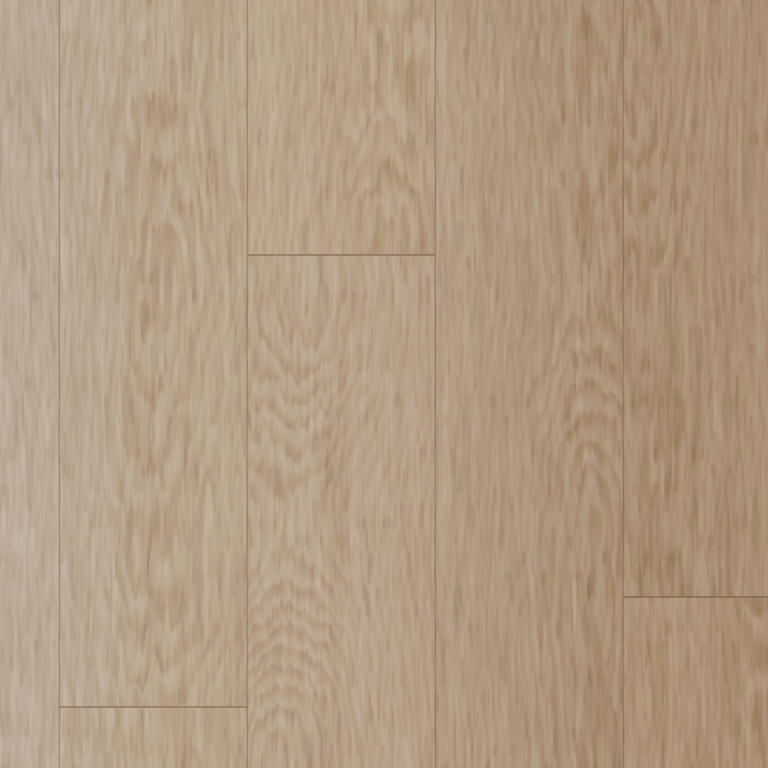
Write a Shadertoy shader that draws this texture.

```glsl
const float PLANK_WIDTH = 0.2448;
const float FIRST_SEAM = 0.0772;
const float SEAM_HALF = 0.0008;
const float SEAM_STRENGTH = 0.75;
const float JOINT_STRENGTH = 1.0;
const float RING_COUNT = 23.0;
const float RING_STRENGTH = 0.72;
const float FIBRE_STRENGTH = 1.25;
const float BOARD_VARIATION = 0.014;
const vec3 LIGHT_OAK = vec3(0.738, 0.668, 0.594);
const vec3 MID_OAK = vec3(0.726, 0.648, 0.555);
const vec3 DARK_OAK = vec3(0.667, 0.563, 0.463);
const vec3 GRAIN_TINT = vec3(0.060, 0.080, 0.100);
const vec3 SEAM_COLOR = vec3(0.50, 0.40, 0.325);

// Per column: height of the end joint (negative for none) and grain centre
const float JOINTS[5] = float[5](-1.0, 0.0794, 0.668, -1.0, 0.2227);
const float HEARTS[5] = float[5](0.10, 0.52, 0.22, 0.84, 0.14);

float hash(vec2 p) {
    vec3 q = fract(p.xyx * 0.1031);
    q += dot(q, q.yzx + 33.33);
    return fract((q.x + q.y) * q.z);
}

float noise(vec2 p) {
    vec2 i = floor(p);
    vec2 f = fract(p);
    f = f * f * (3.0 - 2.0 * f);
    return mix(mix(hash(i), hash(i + vec2(1, 0)), f.x),
               mix(hash(i + vec2(0, 1)), hash(i + vec2(1, 1)), f.x), f.y);
}

float fbm(vec2 p) {
    float sum = 0.0;
    float amp = 0.5;
    for (int i = 0; i < 4; i++) {
        sum += amp * noise(p);
        p = p * 2.03 + 11.7;
        amp *= 0.5;
    }
    return sum;
}

// Growth rings cut lengthwise: arches at the heart, straight lines beside it
float ringGrain(vec2 p, float across, vec2 seed) {
    across += 0.16 * (noise(vec2(p.y * 2.6, 3.0) + seed) - 0.5);
    across += 0.05 * (noise(vec2(p.y * 11.0, 8.0) + seed) - 0.5);
    float depth = 0.03 + 0.62 * noise(vec2(p.x * 1.5, p.y * 3.2) + seed);
    float phase = RING_COUNT * length(vec2(across, depth));
    phase += 0.9 * noise(vec2(p.x * 34.0, p.y * 7.0) + seed);
    phase += 0.55 * noise(vec2(p.x * 75.0, p.y * 22.0) + seed);
    phase += 0.45 * noise(vec2(p.x * 210.0, p.y * 30.0) + seed);
    float f = fract(phase);
    float line = smoothstep(0.1, 0.7, f) * (1.0 - smoothstep(0.74, 1.0, f));
    return line * mix(0.4, 1.0, exp(-14.0 * across * across));
}

// Fine fibres and short dark pores along the board
float fibreGrain(vec2 p, vec2 seed) {
    float broad = noise(vec2(p.x * 75.0, p.y * 3.0) + seed) - 0.5;
    float fine = noise(vec2(p.x * 190.0, p.y * 13.0) + seed) - 0.5;
    float hair = noise(vec2(p.x * 330.0, p.y * 34.0) + seed) - 0.5;
    float pores = smoothstep(0.62, 0.92, noise(vec2(p.x * 270.0, p.y * 44.0) + seed));
    return 0.24 * broad + 0.46 * fine + 0.42 * hair + 0.36 * pores;
}

float softLine(float dist, float pixel) {
    return 1.0 - smoothstep(SEAM_HALF - pixel, SEAM_HALF + pixel, dist);
}

void mainImage(out vec4 fragColor, in vec2 fragCoord) {
    vec2 p = fragCoord / iResolution.xy;
    float pixel = 1.0 / min(iResolution.x, iResolution.y);

    // Plank layout
    float plank = (p.x - FIRST_SEAM) / PLANK_WIDTH;
    int column = clamp(int(floor(plank)) + 1, 0, 4);
    float u = fract(plank);
    float joint = JOINTS[column];
    bool upper = p.y > joint;
    bool mirrored = (column == 2) == upper;
    float heart = mirrored && joint > 0.0 ? 1.0 - HEARTS[column] : HEARTS[column];
    vec2 board = vec2(float(column), upper ? 1.0 : 0.0);
    vec2 seed = floor(90.0 * vec2(hash(board + 4.3), hash(board + 19.1)));

    // Room light falling off to the right
    float shade = clamp(p.x + 0.14 * (0.5 - p.y) * p.x, 0.0, 1.0);
    vec3 color = mix(LIGHT_OAK, MID_OAK, smoothstep(0.0, 0.3, shade));
    color = mix(color, DARK_OAK, smoothstep(0.25, 1.05, shade));
    color += BOARD_VARIATION * (hash(board + 7.7) - 0.5);
    color.b -= BOARD_VARIATION * (hash(board + 31.0) - 0.5);

    // Wood figure
    float rings = ringGrain(p, u - heart, seed);
    float fibres = fibreGrain(p, seed);
    float mottle = fbm(vec2(p.x * 14.0, p.y * 2.0) + seed) - 0.47;
    float breakup = 0.4 + 1.0 * noise(vec2(p.x * 200.0, p.y * 34.0) + seed);
    float grain = RING_STRENGTH * rings * breakup + FIBRE_STRENGTH * fibres;
    color -= GRAIN_TINT * (grain + 0.25 * mottle - 0.12);

    // Seams between boards
    float side = softLine(min(u, 1.0 - u) * PLANK_WIDTH, pixel);
    float wear = 0.65 + 0.35 * noise(vec2(float(column), p.y * 190.0));
    float end = softLine(abs(p.y - joint), pixel);
    float seam = max(SEAM_STRENGTH * wear * side, JOINT_STRENGTH * end);
    color = mix(color, SEAM_COLOR * mix(1.06, 0.92, p.x), seam);

    fragColor = vec4(color, 1.0);
}
```
